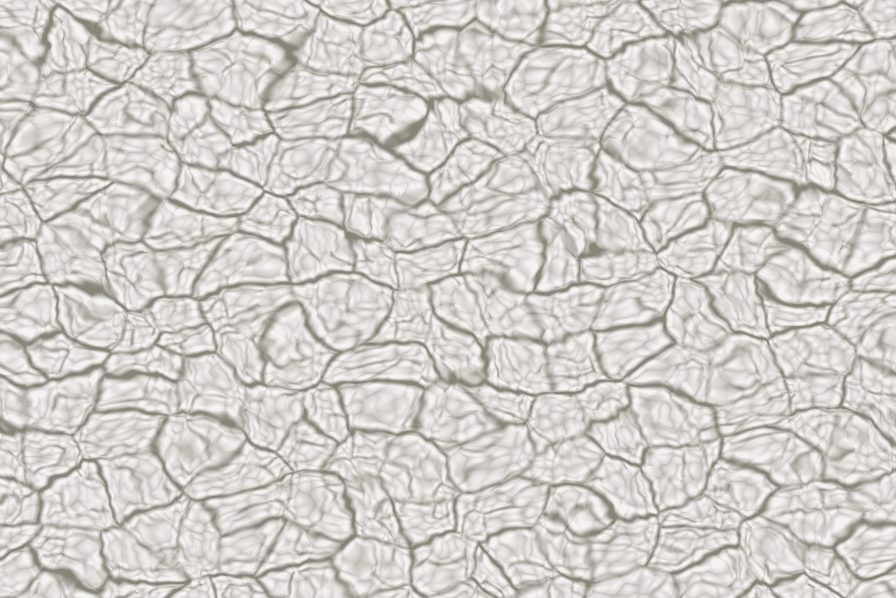
A WebGL 1 fragment shader for this texture:

```glsl
precision highp float;

uniform vec2 u_resolution;

const vec3 CRACK_COLOR = vec3(0.53, 0.52, 0.47);
const vec3 PAINT_COLOR = vec3(0.96, 0.95, 0.95);
const float PAINT_TONE = 0.80;

// Cells per canvas height; rows are denser than columns
const vec2 PLATE_SCALE = vec2(9.5, 12.5);
const vec2 CHIP_SCALE = vec2(21.0, 25.0);
const vec2 GRAIN_SCALE = vec2(52.0, 56.0);

// Crack half widths in canvas heights
const float PLATE_WIDTH = 0.0046;
const float CHIP_WIDTH = 0.0034;
const float GRAIN_WIDTH = 0.0026;

const float PLATE_DEPTH = 0.90;
const float CHIP_DEPTH = 0.50;
const float GRAIN_DEPTH = 0.16;
const float RIM_LIGHT = 0.24;
const float GRAIN_CONTRAST = 0.42;
const float JITTER = 0.86;
const float UPRIGHT_FADE = 0.78;
const float WARP_SLOPE = 0.30;

vec2 hash2(vec2 cell) {
  vec3 q = fract(cell.xyx * vec3(0.1031, 0.1030, 0.0973));
  q += dot(q, q.yzx + 33.33);
  return fract((q.xx + q.yz) * q.zy);
}

vec2 seedPoint(vec2 cell) {
  return 0.5 + JITTER * (hash2(cell) - 0.5);
}

// Layered, turned sines make the cracks ragged
vec2 raggedWarp(vec2 p) {
  mat2 turn = mat2(0.8, 0.6, -0.6, 0.8);
  vec2 axis = p;
  float frequency = 21.0;
  for (int i = 0; i < 4; i++) {
    axis = turn * axis;
    vec2 bend = sin(frequency * axis.yx + vec2(1.3, 4.1) * float(i + 1));
    p += bend * WARP_SLOPE / frequency;
    axis += bend.yx * WARP_SLOPE / frequency;
    frequency *= 2.1;
  }
  return p;
}

// x: crack depth, y: bright rim beside it, z: distance to the seed
vec3 cellCracks(vec2 p, vec2 scale, float width, float faintness) {
  vec2 home = floor(p * scale);
  vec2 local = fract(p * scale);
  vec2 nearCell = vec2(0.0);
  vec2 nearSeed = vec2(0.0);
  float nearDist = 8.0;
  for (int y = -1; y <= 1; y++) {
    for (int x = -1; x <= 1; x++) {
      vec2 cell = vec2(float(x), float(y));
      vec2 seed = cell + seedPoint(home + cell) - local;
      float dist = dot(seed, seed);
      if (dist < nearDist) {
        nearDist = dist;
        nearCell = cell;
        nearSeed = seed;
      }
    }
  }

  // Every cell border gets its own strength
  float nearRandom = hash2(home + nearCell + 71.0).x;
  float depth = 0.0;
  float rim = 0.0;
  for (int y = -2; y <= 2; y++) {
    for (int x = -2; x <= 2; x++) {
      vec2 cell = nearCell + vec2(float(x), float(y));
      vec2 seed = cell + seedPoint(home + cell) - local;
      vec2 gap = seed - nearSeed;
      if (dot(gap, gap) > 0.0001) {
        vec2 normal = normalize(gap);
        float edge = dot(0.5 * (seed + nearSeed), normal);
        edge /= length(normal * scale) * width;
        float random = fract(nearRandom + hash2(home + cell + 71.0).x);
        float strength = smoothstep(faintness, 1.0, random);
        strength *= mix(UPRIGHT_FADE, 1.0, abs(normal.y));
        depth = max(depth, strength * exp(-edge * edge));
        float rimEdge = (edge - 2.3) / 0.9;
        rim = max(rim, strength * exp(-rimEdge * rimEdge));
      }
    }
  }
  return vec3(depth, rim, sqrt(nearDist));
}

void main() {
  vec2 p = gl_FragCoord.xy / u_resolution.y + 3.0;
  vec2 warped = raggedWarp(p);

  vec3 plates = cellCracks(warped, PLATE_SCALE, PLATE_WIDTH, -0.8);
  vec3 chips = cellCracks(warped + 5.7, CHIP_SCALE, CHIP_WIDTH, 0.0);
  vec3 grain = cellCracks(warped + 9.2, GRAIN_SCALE, GRAIN_WIDTH, 0.1);

  // Cracks darken, their rims and the grain lift the paint
  float tone = PAINT_TONE + GRAIN_CONTRAST * (0.40 - grain.z);
  tone += RIM_LIGHT * max(plates.y, 0.6 * chips.y) * (1.0 - plates.x);
  tone -= GRAIN_DEPTH * grain.x;
  tone -= max(PLATE_DEPTH * plates.x, CHIP_DEPTH * chips.x);

  gl_FragColor = vec4(mix(CRACK_COLOR, PAINT_COLOR, clamp(tone, 0.0, 1.0)), 1.0);
}
```
